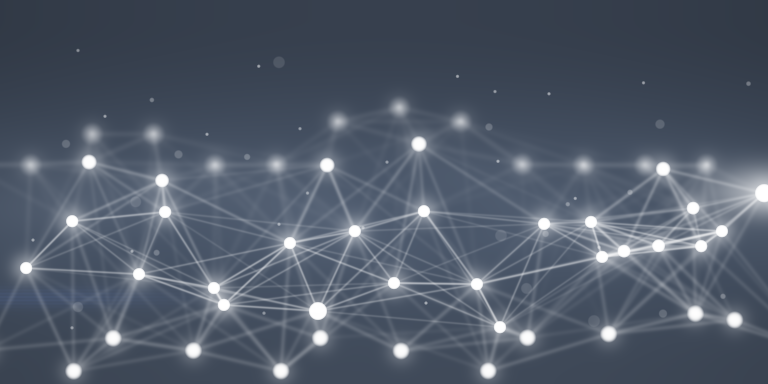
A Shadertoy shader for this background:

```glsl
const int HUBS = 24;
const int ROW = 13;
const int CHAIN = 3;
const int NODES = HUBS + 2 * ROW + CHAIN;

// Main hubs of the network; the first two are the largest
const vec2 hubs[HUBS] = vec2[HUBS](
    vec2(.828, .19), vec2(1.99, .497), vec2(.188, .424), vec2(.068, .302),
    vec2(.43, .448), vec2(.362, .286), vec2(.755, .367), vec2(.557, .25),
    vec2(.583, .206), vec2(.232, .578), vec2(.924, .398), vec2(1.026, .263),
    vec2(1.104, .45), vec2(1.091, .625), vec2(.852, .57), vec2(1.242, .26),
    vec2(1.302, .148), vec2(.422, .53), vec2(1.568, .331), vec2(1.539, .422),
    vec2(1.417, .417), vec2(1.88, .398), vec2(1.826, .359), vec2(1.727, .56));

float hash(vec2 p) {
    return fract(sin(dot(p, vec2(127.1, 311.7))) * 43758.5);
}

float gradientDot(vec2 cell, vec2 offset) {
    float angle = 6.2832 * hash(cell);
    return dot(vec2(cos(angle), sin(angle)), offset);
}

float gradientNoise(vec2 p) {
    vec2 i = floor(p), f = fract(p), u = f * f * (3. - 2. * f), e = vec2(1, 0);
    return mix(mix(gradientDot(i, f), gradientDot(i + e.xy, f - e.xy), u.x),
               mix(gradientDot(i + e.yx, f - e.yx), gradientDot(i + e.xx, f - e.xx), u.x), u.y);
}

float segmentDistance(vec2 p, vec2 a, vec2 b) {
    vec2 ab = b - a;
    return length(p - a - ab * clamp(dot(p - a, ab) / dot(ab, ab), 0., 1.));
}

float plateau(float x, float center, float width) {
    return exp(-pow(abs(x - center) / width, 4.));
}

// Node position in xy, defocus in z
vec3 nodeAt(int i) {
    if (i < HUBS) return vec3(hubs[i], .5 * smoothstep(.42, .62, hubs[i].y));
    float k = float((i - HUBS) % ROW) - 1.;
    if (i < HUBS + ROW) { // distant upper row
        float x = .08 + .16 * k;
        return vec3(x, .57 + .15 * plateau(x, 1.04, .22) + .09 * plateau(x, .32, .14), 1.);
    }
    if (i < HUBS + 2 * ROW) { // near lower row
        float wave = sin(2.1 * k - 1.2);
        float x = .15 + .18 * k - .045 * wave;
        return vec3(x, .08 + .05 * wave + .18 * exp(-pow((x - 1.75) / .14, 2.)), .6);
    }
    k = float(i - HUBS - 2 * ROW); // rising chain on the right
    return vec3(1.625 + .09 * k, .346 + .014 * k * k * k, .15);
}

vec3 backdrop(vec2 p) {
    vec3 color = mix(vec3(.25, .29, .35), vec3(.28, .33, .405), smoothstep(0., .4, p.y));
    color = mix(color, vec3(.215, .25, .305), smoothstep(.45, .95, p.y));
    color *= 1. - .1 * pow(abs(p.x - 1.), 2.);
    // Haze along the network
    float haze = exp(-pow((p.y - .47) / .16, 2.));
    color += haze * (.035 + .05 * gradientNoise(p * vec2(3., 5.)));
    // Blue scanline streak on the left
    float streak = exp(-pow((p.y - .225) / .025, 2.)) * (1. - smoothstep(.1, .65, p.x));
    return color + streak * vec3(.025, .04, .085) * (.85 + .15 * sin(p.y * 700.));
}

float links(vec2 p, vec3 nodes[NODES]) {
    float light = 0.;
    for (int i = 0; i < NODES; i++) {
        for (int j = i + 1; j < NODES; j++) {
            vec3 a = nodes[i], b = nodes[j];
            float span = distance(a.xy, b.xy);
            float chance = hash(vec2(i, j));
            float blur = max(a.z, b.z);
            if (span > .5 || chance < .4 * blur) continue;
            float width = max(mix(.0028, .0085, blur), .6 / iResolution.y);
            float d = segmentDistance(p, a.xy, b.xy) / width;
            float strength = mix(1.25, .1, sqrt(blur)) * mix(.3, 1., chance);
            light += strength * (1. - span / .58) * exp(-d * d);
        }
    }
    return light;
}

float discs(vec2 p, vec3 nodes[NODES]) {
    float light = 0.;
    for (int i = 0; i < NODES; i++) {
        float blur = nodes[i].z, d = distance(p, nodes[i].xy);
        float radius = i < 2 ? .021 : mix(.0135, .0165, blur);
        float edge = mix(.004, .018, blur * blur);
        float power = mix(5., .55, blur * blur);
        light += power * (1. - smoothstep(radius - edge, radius + edge, d));
        light += mix(.5, .15, blur) * exp(-d * d / .0012);
    }
    return light;
}

float dust(vec2 p) {
    float light = 0.;
    for (int i = 0; i < 40; i++) {
        float k = float(i);
        vec2 center = vec2(2. * hash(vec2(k, 3.)), .12 + .75 * hash(vec2(k, 8.)));
        float size = hash(vec2(k, 5.));
        float radius = mix(.003, .016, pow(size, 4.));
        float d = distance(p, center);
        light += mix(.8, .1, size) * (1. - smoothstep(radius - .002, radius + .003, d));
    }
    return light;
}

void mainImage(out vec4 fragColor, in vec2 fragCoord) {
    vec2 p = fragCoord / iResolution.y;
    vec3 nodes[NODES];
    for (int i = 0; i < NODES; i++) nodes[i] = nodeAt(i);

    float light = links(p, nodes) + discs(p, nodes) + dust(p);
    vec2 flare = (p - vec2(2., .5)) / vec2(.14, .06);
    light += .8 * exp(-dot(flare, flare));
    vec3 color = mix(backdrop(p), vec3(1.), 1. - exp(-light));
    fragColor = vec4(color, 1.);
}
```
